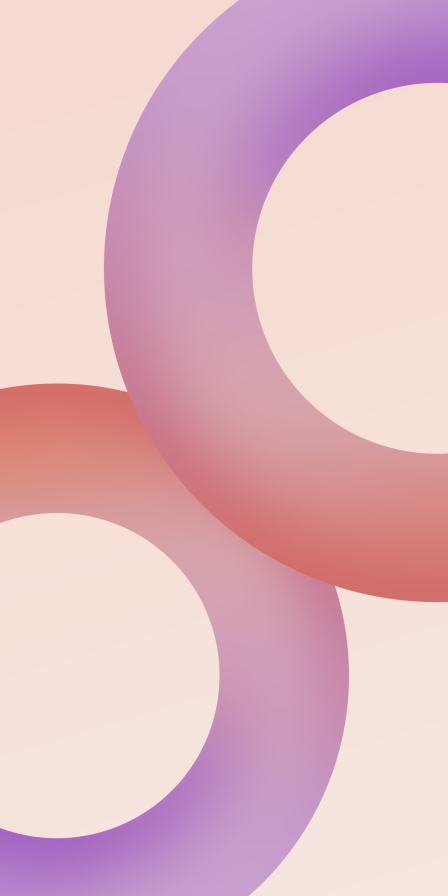
Give the GLSL for this background, as a Shadertoy shader.

```glsl
// Two large overlapping rings on a pale peach backdrop.
// Each ring is an annulus distance field, coloured by a ramp along its axis
// and shaded at its rims; the lower ring is the upper one turned half around.

const vec3 PEACH    = vec3(0.965, 0.850, 0.815);
const vec3 CREAM    = vec3(0.965, 0.902, 0.875);
const vec3 CORAL    = vec3(0.845, 0.500, 0.465);
const vec3 ROSE     = vec3(0.840, 0.640, 0.670);
const vec3 MAUVE    = vec3(0.820, 0.638, 0.745);
const vec3 LAVENDER = vec3(0.790, 0.630, 0.810);
const vec3 RED_RIM  = vec3(0.820, 0.410, 0.400);
const vec3 PINK_RIM = vec3(0.745, 0.430, 0.590);
const vec3 VIOLET   = vec3(0.630, 0.370, 0.750);
const vec3 ORANGE   = vec3(0.890, 0.540, 0.410);

// Soft backdrop, lighter towards the lower right
vec3 backdrop(vec2 p) {
    float t = clamp((2.0 - p.y + 0.3 * p.x) / 2.3, 0.0, 1.0);
    return mix(PEACH, CREAM, t);
}

// Body ramp from coral (-1) through rose and mauve to lavender (+1)
vec3 bodyColor(float t) {
    vec3 c = mix(CORAL, ROSE, smoothstep(-1.05, -0.35, t));
    c = mix(c, MAUVE, smoothstep(-0.45, 0.05, t));
    return mix(c, LAVENDER, smoothstep(0.0, 0.8, t));
}

// Rim ramp from red (-1) through pink to violet (+1)
vec3 rimColor(float t) {
    vec3 c = mix(RED_RIM, PINK_RIM, smoothstep(-1.0, 0.0, t));
    return mix(c, VIOLET, smoothstep(0.0, 0.6, t));
}

// Gaussian falloff away from a rim
float rimGlow(float dist, float width) {
    float k = max(dist, 0.0) / width;
    return exp(-k * k);
}

// q: position in units of the outer radius, hole: inner radius in those units
vec3 ringColor(vec2 q, float hole, vec3 warmTint) {
    float d = length(q);
    float along = q.y / max(d, 0.001);
    float farSide = smoothstep(-0.65, 0.25, q.x);
    vec3 color = bodyColor(q.y);
    color = mix(color, warmTint, 0.6 * farSide * smoothstep(-0.4, -0.85, q.y));

    // Outer rim is strongest at the warm end, inner rim at the violet end
    float outer = rimGlow(1.0 - d, 0.17) * smoothstep(0.9, -0.6, along);
    float inner = rimGlow(d - hole, 0.20) * smoothstep(-0.6, 0.9, along);
    color = mix(color, rimColor(q.y), 0.75 * outer);
    color = mix(color, rimColor(along), inner * mix(0.55, 0.95, farSide));

    // Broad violet wash on the far side of the cool end
    float wash = smoothstep(-0.25, 0.3, q.x) * smoothstep(0.4, 0.7, q.y);
    return mix(color, vec3(0.68, 0.48, 0.81), 0.45 * wash);
}

// Lay a ring over the given colour; turn is 1 or -1 (half rotation)
vec3 addRing(vec3 under, vec2 p, vec2 center, float innerR, float outerR,
             float turn, vec3 warmTint, float pixel) {
    vec2 offset = p - center;
    float d = length(offset);
    float edge = max(innerR - d, d - outerR);
    float cover = 1.0 - smoothstep(-0.7 * pixel, 0.7 * pixel, edge);
    vec3 color = ringColor(turn * offset / outerR, innerR / outerR, warmTint);
    return mix(under, color, cover);
}

void mainImage(out vec4 fragColor, in vec2 fragCoord) {
    // Canvas width is one unit, height is two
    vec2 p = fragCoord / iResolution.xy * vec2(1.0, 2.0);
    float pixel = 1.0 / iResolution.x;

    vec3 color = backdrop(p);
    color = addRing(color, p, vec2(0.127, 0.492), 0.363, 0.652, -1.0, ORANGE, pixel);
    color = addRing(color, p, vec2(0.977, 1.401), 0.414, 0.745, 1.0, CORAL, pixel);
    fragColor = vec4(color, 1.0);
}
```
